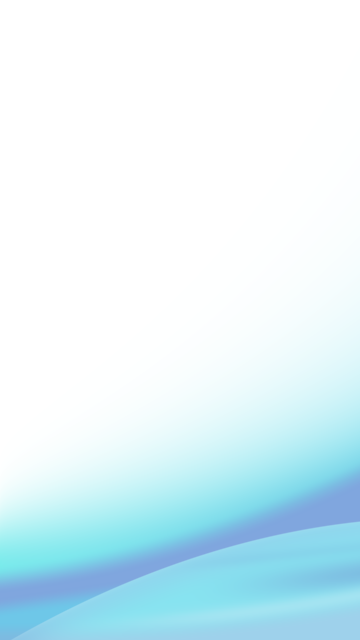
This background is drawn by a Shadertoy shader. Its source:

```glsl
const vec3 WHITE = vec3(1.0);
const vec3 AQUA = vec3(0.46, 0.92, 0.92);
const vec3 SKY = vec3(0.48, 0.88, 0.93);
const vec3 TEAL = vec3(0.46, 0.79, 0.89);
const vec3 VIOLET = vec3(0.50, 0.65, 0.87);
const vec3 CYAN = vec3(0.43, 0.78, 0.91);
const vec3 HILL_CYAN = vec3(0.53, 0.89, 0.94);
const vec3 HILL_TOP = vec3(0.56, 0.84, 0.93);
const vec3 HILL_BLUE = vec3(0.49, 0.73, 0.88);
const vec3 HILL_BASE = vec3(0.62, 0.82, 0.92);
const vec3 STREAK = vec3(0.68, 0.90, 0.95);

// Curve coefficients: constant, linear and quadratic in x
const vec3 HILL_CURVE = vec3(-0.010, 0.330, -0.135);
const vec3 RIBBON_TOP = vec3(0.095, 0.060, 0.105);
const vec3 RIBBON_BOTTOM = vec3(0.052, 0.080, 0.0);
const vec3 STREAK_CURVE = vec3(0.020, 0.0, 0.050);
const vec3 SHADE_CURVE = vec3(0.070, 0.0, 0.034);

const vec2 GLOW_REACH = vec2(0.091, 0.130);   // left, right
const vec2 GLOW_FALLOFF = vec2(2.4, 1.05);    // left, right
const float RIBBON_SOFTNESS = 0.022;
const float RIM_STRENGTH = 0.10;

float curve(vec3 k, float x) {
    return k.x + x * (k.y + x * k.z);
}

float bell(float d, float width) {
    return exp(-d * d / (width * width));
}

// White sky, coloured glow and the violet ribbon
vec3 backdrop(vec2 p) {
    float d = p.y - curve(RIBBON_TOP, p.x);
    float side = sqrt(p.x);
    float height = max(d, 0.0) / mix(GLOW_REACH.x, GLOW_REACH.y, side);
    float glow = exp(-pow(height, mix(GLOW_FALLOFF.x, GLOW_FALLOFF.y, side)));
    vec3 color = mix(WHITE, mix(AQUA, SKY, side), glow);

    float tealAmount = 0.75 * smoothstep(0.1, 0.9, p.x);
    color = mix(color, TEAL, tealAmount * exp(-max(d, 0.0) / 0.035));

    float ribbon = 1.0 - smoothstep(-RIBBON_SOFTNESS, RIBBON_SOFTNESS, d);
    color = mix(color, VIOLET, ribbon);

    // Cyan pool under the left end, bluer at the floor
    float under = curve(RIBBON_BOTTOM, p.x) - p.y;
    vec3 pool = mix(HILL_BLUE, CYAN, smoothstep(0.0, 0.03, p.y));
    return mix(color, pool, smoothstep(-0.014, 0.018, under));
}

// Translucent hill with broad inner bands
vec3 hill(vec2 p, float depth) {
    vec3 color = mix(HILL_TOP, HILL_CYAN, smoothstep(0.0, 0.06, depth));

    float shade = bell(p.y - curve(SHADE_CURVE, p.x), 0.024);
    color = mix(color, HILL_BLUE, 0.9 * shade * smoothstep(0.5, 1.05, p.x));
    float veil = bell(p.y - 0.085 - 0.06 * p.x, 0.010);
    color = mix(color, HILL_BLUE, 0.25 * veil * smoothstep(0.4, 0.7, p.x));

    float below = curve(STREAK_CURVE, p.x) - p.y;
    color = mix(color, HILL_BASE, smoothstep(-0.012, 0.035, below));
    float streak = bell(below, 0.013) * smoothstep(0.1, 0.7, p.x);
    color = mix(color, STREAK, 0.7 * streak);

    // Cooler corner and a thin light rim
    color = mix(color, HILL_BLUE, 0.6 * bell(length(p), 0.12));
    return mix(color, WHITE, RIM_STRENGTH * exp(-max(depth, 0.0) / 0.004));
}

void mainImage(out vec4 fragColor, in vec2 fragCoord) {
    vec2 p = fragCoord / iResolution.xy;
    float depth = curve(HILL_CURVE, p.x) - p.y;
    float edge = 1.0 / iResolution.y;
    float mask = smoothstep(-edge, edge, depth);
    fragColor = vec4(mix(backdrop(p), hill(p, depth), mask), 1.0);
}
```
